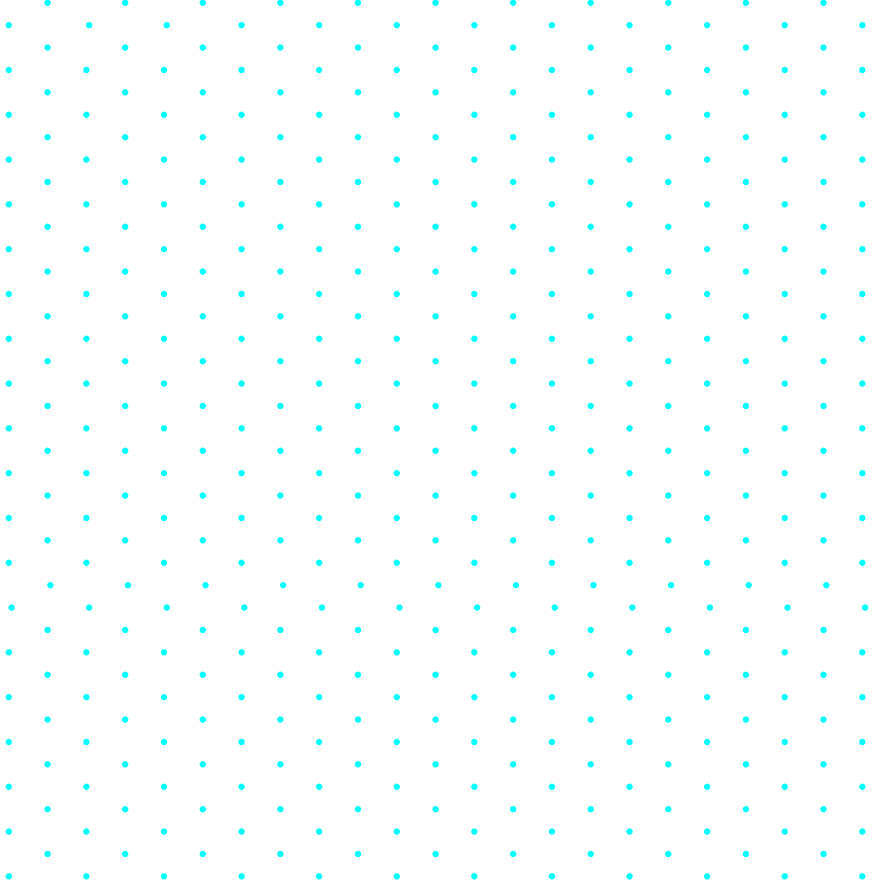
This pattern is drawn by a WebGL 1 fragment shader. Its source:

```glsl
precision highp float;
// Small cyan dots on a white triangular lattice, with a few dots nudged sideways.

uniform vec2 u_resolution;

// Sideways slip: two full rows, plus two single dots near the top.
float slip(float row, float column) {
  float fullRow = step(abs(row - 26.5), 0.6);
  float strayDots = step(abs(row - 1.0), 0.1) * step(abs(column - 1.5), 0.6);
  return 0.0031 * max(fullRow, strayDots);
}

// Distance to the nearest lattice dot centre, with p measured from the top left.
float dotDistance(vec2 p) {
  vec2 pitch = vec2(0.0866, 0.025);

  // Rows count downward; even rows start half a column further right.
  float row = clamp(floor((p.y - 0.0031) / pitch.y + 0.5), 0.0, 39.0);
  float startX = 0.0098 + 0.5 * pitch.x * (1.0 - mod(row, 2.0));
  float column = floor((p.x - startX) / pitch.x + 0.5);

  vec2 centre = vec2(startX, 0.0031) + vec2(column, row) * pitch;
  centre.x += slip(row, column);
  return length(p - centre);
}

void main() {
  vec2 p = gl_FragCoord.xy / u_resolution;
  p.y = 1.0 - p.y;

  // One-pixel soft edge around each dot.
  float pixel = 1.0 / min(u_resolution.x, u_resolution.y);
  float ink = clamp((0.0035 - dotDistance(p)) / pixel + 0.5, 0.0, 1.0);

  vec3 color = mix(vec3(1.0), vec3(0.0, 1.0, 1.0), ink);
  gl_FragColor = vec4(color, 1.0);
}
```
